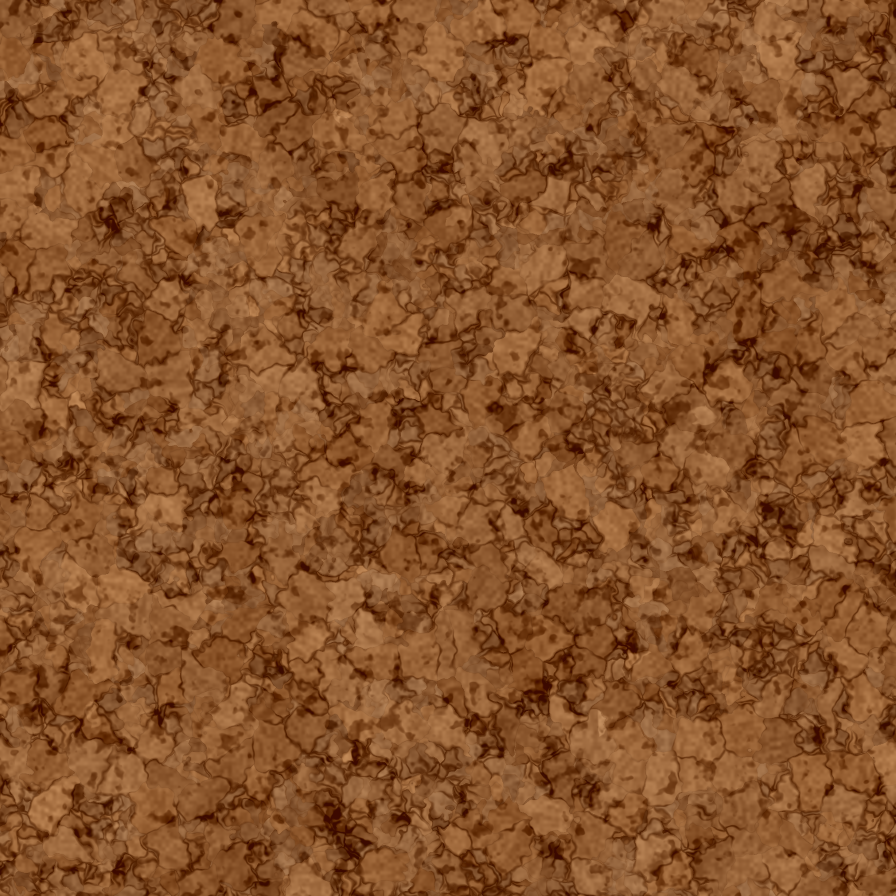
This texture is drawn by a Shadertoy shader. Its source:

```glsl
const vec3 CORK = vec3(0.56, 0.36, 0.20);        // colour at tone zero
const vec3 TONE_STEP = vec3(0.078, 0.077, 0.068); // change per unit of tone
const vec3 WARM_SHIFT = vec3(0.030, -0.004, -0.034);
const float COARSE_SCALE = 25.0;   // grains per canvas height
const float FINE_SCALE = 56.0;
const float CRUMBLED_SHARE = 0.55; // coarse grains broken into fine ones
const float CRACK_WIDTH = 0.0028;
const float CRACK_DEPTH = 2.5;
const float SPECK_DEPTH = 2.2;
const float BASE_TONE = 0.32;
const float FLAKE_SHARE = 0.008;
const int SAMPLES = 2;             // per pixel side

vec2 hash2(vec2 p) {
    vec3 q = fract(p.xyx * vec3(0.1031, 0.1030, 0.0973));
    q += dot(q, q.yzx + 33.33);
    return fract((q.xx + q.yz) * q.zy);
}

float noise(vec2 p) {
    vec2 i = floor(p), f = fract(p);
    f = f * f * (3.0 - 2.0 * f);
    float low = mix(hash2(i).x, hash2(i + vec2(1, 0)).x, f.x);
    float high = mix(hash2(i + vec2(0, 1)).x, hash2(i + vec2(1, 1)).x, f.x);
    return mix(low, high, f.y);
}

float fbm(vec2 p) {
    float sum = 0.0, weight = 0.54;
    for (int i = 0; i < 3; i++) {
        sum += weight * noise(p);
        p = mat2(1.6, 1.2, -1.2, 1.6) * p + 17.3;
        weight *= 0.5;
    }
    return sum / 0.945;
}

// Voronoi grain: x = distance to the border, yz = random values of the grain
vec3 grain(vec2 p, float scale) {
    p *= scale;
    vec2 cell = floor(p), nearest = vec2(0), second = vec2(0), id = vec2(0);
    float d1 = 1e3, d2 = 1e3;
    for (int y = -1; y <= 1; y++)
    for (int x = -1; x <= 1; x++) {
        vec2 c = cell + vec2(x, y);
        vec2 offset = c + hash2(c + scale) - p;
        float d = dot(offset, offset);
        if (d < d1) {
            d2 = d1; second = nearest;
            d1 = d; nearest = offset; id = c;
        } else if (d < d2) {
            d2 = d; second = offset;
        }
    }
    float border = 0.5 * (d2 - d1) / max(length(second - nearest), 0.05);
    return vec3(border / scale, hash2(id + 3.7 * scale));
}

vec3 cork(vec2 p) {
    // Ragged grain outlines
    vec2 warp = vec2(fbm(p * 48.0), fbm(p * 48.0 + 71.0)) - 0.5;
    vec2 fray = vec2(noise(p * 150.0), noise(p * 150.0 + 39.0)) - 0.5;
    vec2 q = p + 0.028 * warp + 0.005 * fray;

    vec3 coarse = grain(q, COARSE_SCALE);
    vec3 fine = grain(q + 0.37, FINE_SCALE);
    bool crumbled = coarse.z < CRUMBLED_SHARE;
    vec3 g = crumbled ? vec3(min(fine.x, coarse.x), fine.yz) : coarse;

    // Grain tone, with streaks along a direction of its own
    float angle = 6.2832 * g.y;
    vec2 along = vec2(cos(angle), sin(angle));
    vec2 streakPos = vec2(dot(p, along) * 45.0, dot(p, vec2(-along.y, along.x)) * 190.0);
    float tone = BASE_TONE + 1.6 * (g.y - 0.5);
    tone += 1.1 * (noise(streakPos + 50.0 * g.z) - 0.5);
    tone += 1.3 * (noise(p * 230.0) - 0.5);
    tone += 1.3 * (fbm(p * 7.0) - 0.5);
    if (crumbled) tone -= 0.12;

    // Broken dark cracks and clustered specks
    float gap = smoothstep(0.32, 0.66, noise(p * 42.0 + 9.0));
    float crack = 1.0 - smoothstep(0.0, CRACK_WIDTH * (0.5 + gap), g.x);
    tone -= CRACK_DEPTH * crack * (0.15 + 0.85 * gap);
    float cluster = 0.10 * (noise(p * 15.0 + 27.0) - 0.5);
    float speck = smoothstep(0.60, 0.76, fbm(p * 68.0 + 5.0) + cluster);
    tone -= SPECK_DEPTH * speck;

    // Rare pale flakes
    float flake = step(1.0 - FLAKE_SHARE, fine.z) * smoothstep(0.0, 0.003, fine.x);
    tone += 1.5 * flake;

    tone = clamp(tone, -4.2, 3.0);
    float warmth = (g.z - 0.5) * (1.0 - 0.6 * crack);
    return clamp(CORK + tone * TONE_STEP + warmth * WARM_SHIFT, 0.0, 1.0);
}

void mainImage(out vec4 fragColor, in vec2 fragCoord) {
    vec3 sum = vec3(0);
    for (int y = 0; y < SAMPLES; y++)
    for (int x = 0; x < SAMPLES; x++) {
        vec2 jitter = (vec2(x, y) + 0.5) / float(SAMPLES) - 0.5;
        sum += cork((fragCoord + jitter) / iResolution.y);
    }
    fragColor = vec4(sum / float(SAMPLES * SAMPLES), 1.0);
}
```
